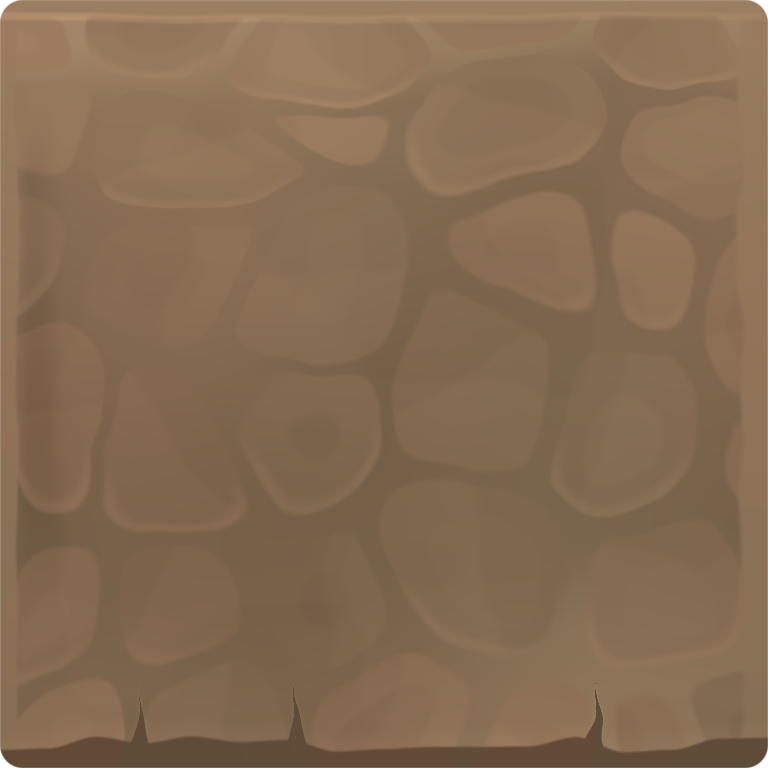
Write a Shadertoy shader that draws this texture.

```glsl
// A hand-painted tile of rounded brown stones set in earth, with a lit rim and a ragged dark foot.
// Stones are cells of a weighted Voronoi diagram with rounded borders; light is a single
// tone value, shaped by gradients and noise, then mapped onto a brown colour ramp.

const vec3 SHADOW = vec3(0.37, 0.29, 0.215);
const vec3 HIGHLIGHT = vec3(0.67, 0.55, 0.425);
const vec3 OUTSIDE = vec3(1.0);
const float STONES_ACROSS = 4.9;

struct Stone {
    float edge;   // distance to the rounded border, in canvas units
    vec2 offset;  // position relative to the seed, in cells
    float id;     // random value of the stone
};

float hash(vec2 p) {
    return fract(sin(dot(p, vec2(127.1, 311.7))) * 43758.5453);
}

float noise(vec2 p) {
    vec2 i = floor(p), f = fract(p);
    f = f * f * (3.0 - 2.0 * f);
    return mix(mix(hash(i), hash(i + vec2(1, 0)), f.x),
               mix(hash(i + vec2(0, 1)), hash(i + vec2(1, 1)), f.x), f.y);
}

vec2 wobble(vec2 p, float scale, float amount) {
    return amount * (vec2(noise(p * scale), noise(p * scale + 37.0)) - 0.5);
}

// Soft step of the given half width around a threshold
float blend(float threshold, float width, float x) {
    return smoothstep(threshold - width, threshold + width, x);
}

vec2 seedOf(vec2 cell) {
    return cell + 0.5 + 0.72 * (vec2(hash(cell), hash(cell + 19.3)) - 0.5);
}

float weightOf(vec2 cell) {
    return 0.3 * hash(cell + 71.7);
}

// Weighted Voronoi cell; summed exponentials round off its corners
Stone findStone(vec2 q, float roundness) {
    vec2 base = floor(q), owner = base;
    float nearest = 1e5;
    for (int y = -2; y <= 2; y++)
    for (int x = -2; x <= 2; x++) {
        vec2 cell = base + vec2(x, y);
        vec2 r = q - seedOf(cell);
        float power = dot(r, r) - weightOf(cell);
        if (power < nearest) { nearest = power; owner = cell; }
    }
    vec2 seed = seedOf(owner);
    float sum = 0.0;
    for (int y = -2; y <= 2; y++)
    for (int x = -2; x <= 2; x++) {
        vec2 cell = base + vec2(x, y);
        if (cell == owner) continue;
        vec2 other = seedOf(cell), r = q - other;
        float border = (dot(r, r) - weightOf(cell) - nearest) / (2.0 * length(other - seed));
        sum += exp(-roundness * border);
    }
    return Stone(-log(sum) / (roundness * STONES_ACROSS), q - seed, hash(owner + 5.1));
}

// Broad light: bright top, dim lower middle, a little glow near the foot
float ambient(vec2 p) {
    float light = mix(0.43, 0.68, smoothstep(0.3, 0.88, p.y));
    light += 0.13 * (1.0 - smoothstep(0.02, 0.28, p.y));
    return light + 0.09 * (noise(p * 3.0 + 8.0) - 0.5);
}

// Earth is darker than the stones, but lit along the top and at the lower right
float earthTone(vec2 p, float light) {
    float crest = blend(0.9, 0.05, p.y + 0.08 * (noise(p * 5.0) - 0.5));
    float corner = smoothstep(0.5, 0.8, p.x) * (1.0 - smoothstep(0.18, 0.32, p.y));
    float depth = mix(0.08, 0.2, noise(p * 4.0 + 3.0));
    return light - depth * (1.0 - corner) + 0.26 * crest + 0.06 * corner;
}

// Stone face with an inner facet and a lit lower lip
float stoneTone(vec2 p, Stone s, float light, float gap) {
    float tone = light + 0.11 * (s.id - 0.45);
    float facetEdge = 0.022 + gap + 0.035 * noise(p * 9.0 + s.id * 50.0);
    float facet = blend(facetEdge, 0.005, s.edge);
    tone += 0.13 * (fract(s.id * 17.0) - 0.55) * facet;
    float cut = dot(s.offset, vec2(cos(s.id * 40.0), sin(s.id * 40.0)));
    tone -= 0.045 * blend(0.12, 0.04, cut + 0.2 * (noise(p * 12.0) - 0.5));
    float lip = 1.0 - blend(gap + 0.012, 0.006, s.edge);
    float below = smoothstep(0.05, 0.4, -s.offset.y);
    return tone + 0.1 * lip * below * step(0.4, fract(s.id * 29.0));
}

// Height of the dark foot, with narrow notches rising between blocks
float footHeight(vec2 p) {
    float height = 0.02 + 0.022 * noise(vec2(p.x * 16.0, 2.0));
    for (int i = 0; i < 3; i++) {
        float n = float(i);
        float x = 0.185 + 0.2 * n + 0.095 * n * (n - 1.0) + 0.012 * (noise(vec2(p.y * 30.0, n)) - 0.5);
        float spread = abs(p.x - x) / 0.017;
        height = max(height, (0.07 + 0.035 * hash(vec2(n, 4.0))) * (1.0 - sqrt(min(spread, 1.0))) + 0.018);
    }
    return height;
}

void mainImage(out vec4 fragColor, in vec2 fragCoord) {
    vec2 p = fragCoord / iResolution.xy;
    float pixel = 1.0 / iResolution.y;

    // Stones, packed tighter toward the top
    vec2 q = p + wobble(p, 7.0, 0.035) + wobble(p, 24.0, 0.008);
    q.y += 1.6 * pow(max(q.y - 0.7, 0.0), 2.0);
    Stone stone = findStone(q * STONES_ACROSS + 2.3, 13.0);
    float gap = mix(0.006, 0.017, noise(p * 6.0 + 11.0));
    float softness = mix(0.002, 0.006, noise(p * 5.0 + 23.0));
    float light = ambient(p);
    float face = blend(gap, softness, stone.edge);
    float tone = mix(earthTone(p, light), stoneTone(p, stone, light, gap), face);

    // Broad overlapping brush patches
    vec2 brush = p + wobble(p, 12.0, 0.05);
    tone += 0.035 * (blend(0.5, 0.06, noise(brush * 7.0 + 4.0)) - 0.5);

    // Shaded left gutter, then the lit side and top rims
    float gutter = blend(0.03, 0.01, p.x) * (1.0 - blend(0.07, 0.02, q.x));
    tone -= 0.13 * gutter * blend(0.3, 0.15, p.y) * (1.0 - blend(0.82, 0.08, p.y));
    float side = min(p.x, (1.0 - p.x) * 0.6) + 0.008 * (noise(vec2(p.y * 14.0, p.x * 3.0)) - 0.5);
    tone = mix(tone, mix(0.54, 0.76, p.y), 0.9 * (1.0 - blend(0.021, 0.003, side)));
    float top = p.y + 0.006 * (noise(p * vec2(9.0, 2.0)) - 0.5);
    tone = mix(tone, 0.78, blend(0.977, 0.003, top));
    float glint = blend(0.972, 0.003, top) * (1.0 - blend(0.982, 0.003, top));
    tone += 0.24 * glint * (1.0 - 0.65 * p.x);

    // Dark foot under a faintly lit ragged lip
    float above = p.y - footHeight(p);
    tone += 0.06 * (1.0 - smoothstep(0.004, 0.03, above));
    tone = mix(0.02, tone, blend(0.0, 0.0025, above));

    // Colour ramp with slow drift between reddish and olive browns
    vec3 color = mix(SHADOW, HIGHLIGHT, tone);
    color += vec3(0.012, -0.008, -0.004) * (noise(p * 4.0 + 51.0) + stone.id * face - 0.75);

    // Rounded tile outline
    vec2 corner = abs(p - 0.5) - 0.47;
    float outline = length(max(corner, 0.0)) - 0.03;
    fragColor = vec4(mix(color, OUTSIDE, blend(0.0, pixel, outline)), 1.0);
}
```
